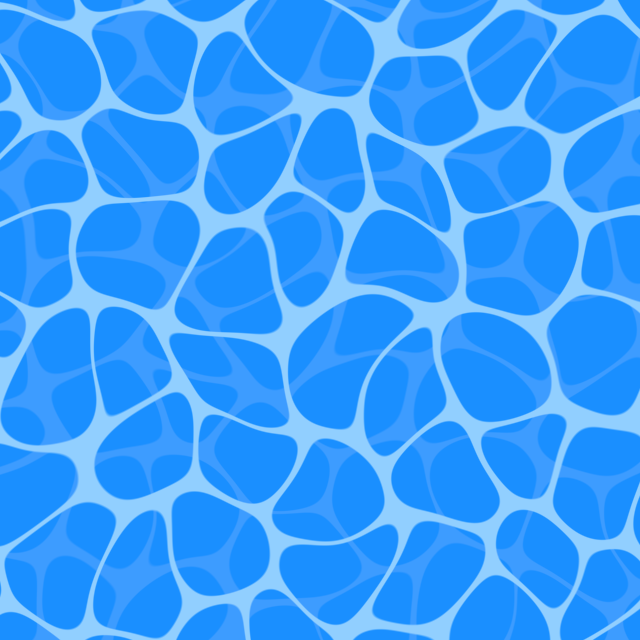
Reproduce this texture procedurally as a Shadertoy shader.

```glsl
const vec3 WATER_BLUE = vec3(0.10, 0.56, 1.00);
const vec3 DEEP_RIPPLE = vec3(0.24, 0.61, 1.00);
const vec3 SURFACE_RIPPLE = vec3(0.57, 0.81, 1.00);
const float CELLS_ACROSS = 6.6;

vec2 hash2(vec2 p) {
    vec2 q = vec2(dot(p, vec2(127.1, 311.7)), dot(p, vec2(269.5, 183.3)));
    return fract(sin(q) * 43758.545);
}

// Jittered centre of a grid cell
vec2 cellCentre(vec2 cell, float jitter) {
    return cell + 0.5 + jitter * (hash2(cell) - 0.5);
}

// Layered sines bend the straight cell walls
vec2 bend(vec2 p) {
    vec2 slow = sin(2.1 * p.yx + 0.8 * p + vec2(0.4, 2.1));
    vec2 quick = sin(5.1 * p.yx - 1.9 * p + vec2(3.7, 1.2));
    return p + 0.13 * slow + 0.038 * quick;
}

// Distance to the cell walls; the soft minimum fills in the junctions
float wallDistance(vec2 p, float jitter, float sharpness) {
    vec2 home = floor(p);
    vec2 nearestCell = home;
    vec2 nearest = vec2(0.0);
    float best = 1e5;
    for (int y = -1; y <= 1; y++)
    for (int x = -1; x <= 1; x++) {
        vec2 cell = home + vec2(x, y);
        vec2 toCentre = cellCentre(cell, jitter) - p;
        float d = dot(toCentre, toCentre);
        if (d < best) {
            best = d;
            nearest = toCentre;
            nearestCell = cell;
        }
    }

    float total = 0.0;
    for (int y = -2; y <= 2; y++)
    for (int x = -2; x <= 2; x++) {
        if (x == 0 && y == 0) continue;
        vec2 other = cellCentre(nearestCell + vec2(x, y), jitter) - p;
        float wall = dot(0.5 * (nearest + other), normalize(other - nearest));
        total += exp(-sharpness * wall);
    }
    return -log(total) / sharpness;
}

// Coverage of one net of ripples with gently varying line width
float rippleNet(vec2 p, float halfWidth, float variation, float softness) {
    float swell = sin(1.7 * p.x + 2.0 * sin(1.3 * p.y)) * sin(2.3 * p.y - 0.9 * p.x);
    float width = halfWidth + variation * swell;
    float d = wallDistance(bend(p), 0.78, 11.5);
    return 1.0 - smoothstep(width - softness, width + softness, d);
}

void mainImage(out vec4 fragColor, in vec2 fragCoord) {
    vec2 p = CELLS_ACROSS * fragCoord / iResolution.y;
    float softness = CELLS_ACROSS / iResolution.y;

    float deep = rippleNet(p.yx + vec2(31.3, 17.6), 0.024, 0.014, softness);
    float surface = rippleNet(p + vec2(4.2, 9.7), 0.023, 0.008, softness);

    vec3 color = mix(WATER_BLUE, DEEP_RIPPLE, deep);
    color = mix(color, SURFACE_RIPPLE, surface);
    fragColor = vec4(color, 1.0);
}
```
